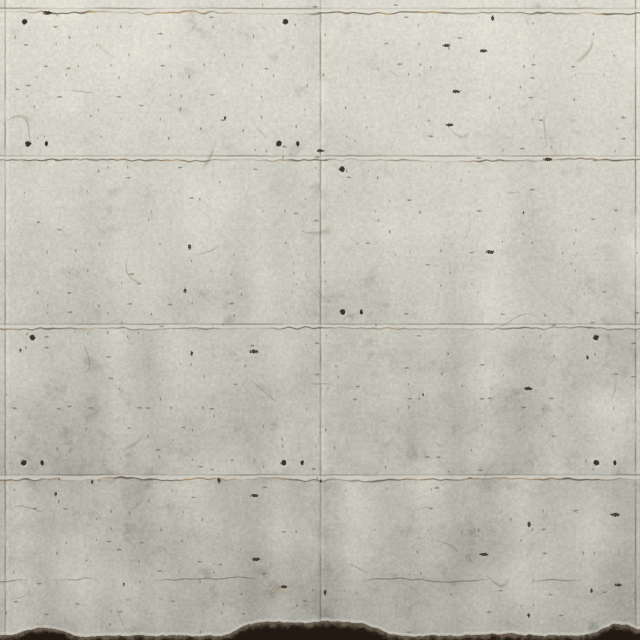
Give the GLSL for this texture, as a Shadertoy shader.

```glsl
// Weathered cast-concrete wall: two columns by four rows of panels with ragged seams,
// tie holes, pits, stains and a crumbling foot. Gradient noise drives all the wear;
// seams, holes and cracks are distance strokes laid over a vertical tone ramp.

#define TONE_LOW 0.695
#define TONE_HIGH 0.870
#define STAIN 0.17
#define STREAK 0.075
#define GRAIN 0.055
#define SEAM_WIDTH 0.0010
#define LEDGE 0.009
#define HOLE_RADIUS 0.0042
#define FOOT_HEIGHT 0.007

const vec3 TINT = vec3(1.0, 0.992, 0.938);
const vec3 PALE = vec3(0.87, 0.86, 0.82);
const vec3 BROWN = vec3(0.37, 0.33, 0.28);
const vec3 DARK = vec3(0.13, 0.10, 0.07);
const vec3 RUST = vec3(0.66, 0.49, 0.29);

const float SEAMS[5] = float[](0.987, 0.7565, 0.4935, 0.258, 0.0);
// Tie holes of each panel, one bit per corner: top left, top right, bottom left, bottom right
const int HOLES[8] = int[](15, 0, 0, 5, 13, 10, 0, 0);

vec2 hash2(vec2 p) {
    vec3 q = fract(p.xyx * vec3(0.1031, 0.1030, 0.0973));
    q += dot(q, q.yzx + 33.33);
    return fract((q.xx + q.yz) * q.zy);
}

float corner(vec2 cell, vec2 f, vec2 o) {
    return dot(hash2(cell + o) * 2.0 - 1.0, f - o);
}

float noise(vec2 p) {
    vec2 i = floor(p), f = p - i, u = f * f * f * (f * (f * 6.0 - 15.0) + 10.0);
    return mix(mix(corner(i, f, vec2(0, 0)), corner(i, f, vec2(1, 0)), u.x),
               mix(corner(i, f, vec2(0, 1)), corner(i, f, vec2(1, 1)), u.x), u.y);
}

float fbm(vec2 p) {
    float sum = 0.0, amp = 0.6;
    for (int i = 0; i < 5; i++) {
        sum += amp * noise(p);
        p = mat2(1.6, 1.2, -1.2, 1.6) * p + 17.3;
        amp *= 0.58;
    }
    return sum;
}

// Soft-edged disc or line of half width w
float stroke(float d, float w) {
    float px = 1.0 / iResolution.y;
    return 1.0 - smoothstep(w - px, w + px, abs(d));
}

// Scattered pits, one candidate per grid cell
float pits(vec2 uv, float scale, float chance, float radius) {
    vec2 cell = floor(uv * scale), pick = hash2(cell + 51.0), at = hash2(cell + 9.0);
    vec2 d = uv - (cell + 0.25 + 0.5 * at) / scale;
    d *= pick.y > 0.7 ? vec2(0.6, 1.4) : vec2(1.3, 0.75);
    float r = radius * (0.5 + pick.y) * (1.0 + 0.7 * noise(uv * 400.0));
    return step(pick.x, chance) * stroke(length(d), r);
}

void mainImage(out vec4 fragColor, in vec2 fragCoord) {
    vec2 uv = fragCoord / iResolution.xy;
    float x = uv.x, y = uv.y;
    int row = 0;
    for (int k = 1; k < 4; k++) if (y < SEAMS[k]) row = k;
    float top = SEAMS[row], bottom = SEAMS[row + 1];
    float col = floor(x * 2.0);
    float age = 1.0 - smoothstep(0.2, 0.95, y);

    // Tone ramp, clouds, runs, wiped patches and grain
    float cloud = fbm(uv * vec2(5.0, 7.0) + 3.0);
    float mottle = fbm(uv * 32.0 + 8.0);
    float tone = mix(TONE_LOW, TONE_HIGH, y);
    tone += STAIN * cloud * (0.3 + 0.5 * age);
    tone += STREAK * noise(vec2(x * 19.0, y * 2.5 + float(row) * 7.0)) * (0.25 + age);
    tone += 0.022 * (hash2(floor(uv * vec2(13.0, 9.0) + 0.3)).x - 0.5) * smoothstep(-0.1, 0.3, cloud);
    tone -= 0.10 * smoothstep(0.02, 0.5, mottle) * smoothstep(0.2, -0.25, cloud);
    tone += GRAIN * (noise(uv * 230.0) + 0.7 * noise(uv * 115.0) + 0.5 * mottle);

    // Grime gathered along panel edges
    float grime = exp(-(y - bottom) * 22.0) * (row == 2 ? 1.0 : 0.35);
    grime += exp(-abs(top - y) * 20.0) * (row == 3 ? 0.8 : 0.2);
    grime += 0.6 * exp(-abs(x - 0.5) * 35.0);
    tone -= 0.07 * grime * smoothstep(-0.25, 0.35, mottle + 0.6 * noise(uv * 11.0));
    vec3 color = tone * TINT;

    // Vertical joints
    for (int k = 0; k < 3; k++) {
        float d = x - mix(0.008, 0.993, float(k) * 0.5) + 0.0008 * noise(vec2(y * 60.0, k));
        float broken = smoothstep(-0.5, 0.3, noise(vec2(y * 28.0, float(k) + 0.5)));
        color = mix(color, BROWN, stroke(d, SEAM_WIDTH) * (0.15 + 0.35 * broken));
        color += 0.03 * stroke(d - 0.004, 0.002);
    }

    // Horizontal seams: thin line, pale ledge, ragged chipped lip below
    for (int k = 0; k < 4; k++) {
        float id = float(k) * 7.3 + 0.5;
        float rough = 0.003 * noise(vec2(x * 15.0, id)) + 0.003 * noise(vec2(x * 70.0, id));
        float d = y - SEAMS[k] + 0.25 * rough;
        float lip = d + LEDGE * (0.75 + 0.3 * noise(vec2(x * 5.0, id + 2.0))) + rough;
        float wear = smoothstep(-0.25, 0.25, noise(vec2(x * 9.0, id + 4.0)));
        float ledge = smoothstep(-0.001, 0.002, lip) * (1.0 - smoothstep(-0.002, 0.001, d));
        color = mix(color, PALE * mix(0.94, 1.0, y), ledge * 0.6);
        color = mix(color, BROWN, stroke(d, SEAM_WIDTH) * mix(0.5, 0.15, wear));
        float chip = SEAM_WIDTH * (0.8 + 1.6 * max(0.0, noise(vec2(x * 45.0, id))));
        vec3 lipColor = mix(BROWN, RUST, smoothstep(0.05, 0.4, noise(vec2(x * 24.0, id))));
        color = mix(color, lipColor, stroke(lip, chip) * (0.15 + 0.7 * wear));
    }

    // Tie holes near panel corners, the lower ones sometimes paired
    for (int i = 0; i < 4; i++) {
        if (((HOLES[row * 2 + int(col)] >> i) & 1) == 0) continue;
        vec2 jitter = hash2(vec2(float(row * 4 + i), col + 3.0));
        vec2 hole = vec2(col * 0.5 + ((i & 1) == 0 ? 0.032 : 0.43) + 0.02 * jitter.x,
                         i < 2 ? top - 0.021 : bottom + 0.019);
        float r = HOLE_RADIUS * (1.0 + 0.5 * noise(uv * 260.0));
        color = mix(color, PALE, 0.35 * stroke(length(uv - hole - vec2(0.001, -0.002)), r * 1.4));
        color = mix(color, DARK, 0.85 * stroke(length(uv - hole), r));
        vec2 pair = (uv - hole - vec2(0.029, 0.0)) * vec2(1.4, 0.9);
        if (i > 1) color = mix(color, DARK, 0.85 * stroke(length(pair), r * 0.8));
    }

    // Pits and hairline cracks
    color = mix(color, DARK, 0.75 * pits(uv, 19.0, 0.10, 0.0026));
    color = mix(color, BROWN, 0.5 * pits(uv + 0.37, 62.0, 0.12, 0.0014));
    float hair = stroke(noise(uv * 10.0 + 0.03 * mottle) / 10.0, 0.0004);
    color = mix(color, BROWN, 0.4 * hair * smoothstep(0.15, 0.4, noise(uv * 17.0 + 40.0)));
    float crack = y - 0.094 - 0.007 * noise(vec2(x * 13.0, 2.5)) - 0.004 * noise(vec2(x * 50.0, 6.5));
    color = mix(color, BROWN, 0.6 * stroke(crack, 0.0007) * smoothstep(-0.2, 0.2, noise(vec2(x * 11.0, 9.5))));

    // Rust flecks and the crumbled foot over dark earth
    float fleck = smoothstep(0.30, 0.42, fbm(uv * vec2(24.0, 38.0) + 60.0));
    color = mix(color, RUST, 0.65 * fleck * (1.0 - smoothstep(0.02, 0.11, y)));
    float bump = smoothstep(0.02, 0.4, noise(vec2(x * 7.0 + 2.0, 4.5)));
    float edge = FOOT_HEIGHT + 0.020 * bump + 0.007 * fbm(vec2(x * 34.0, 1.5));
    float depth = edge - y;
    vec3 earth = mix(BROWN * 1.1, DARK, smoothstep(0.0, 0.011, depth + 0.012 * fbm(uv * 75.0)));
    color = mix(color, PALE, 0.4 * stroke(depth + 0.003, 0.0015));
    color = mix(color, earth, smoothstep(-0.001, 0.001, depth));

    fragColor = vec4(clamp(color, 0.0, 1.0), 1.0);
}
```
